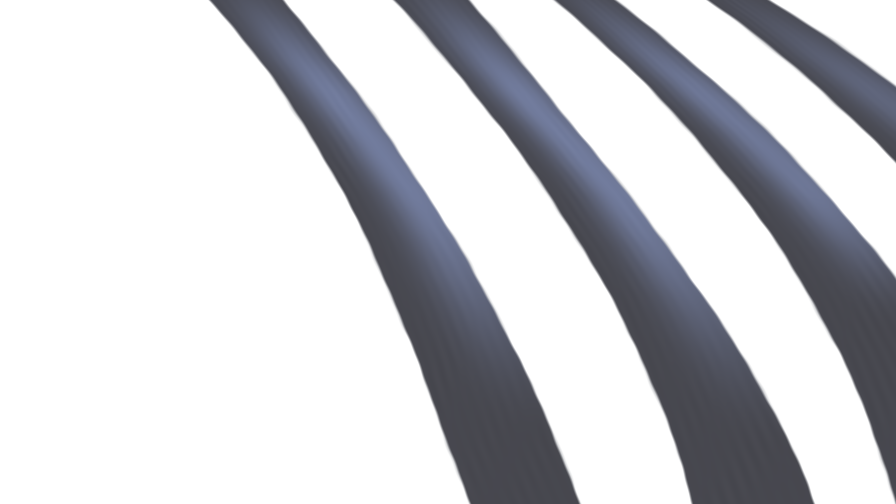
Reproduce this background procedurally as a Shadertoy shader.

```glsl
// Four curved, painted bands sweep down a white ground from the top.
// Each band lies between two cubic edges and carries a soft blue sheen;
// layered sines roughen the rims and add faint brush streaks.

const vec3 PAPER = vec3(1.0);
const vec3 SHADOW = vec3(0.278, 0.280, 0.308);
const vec3 SHEEN = vec3(0.445, 0.485, 0.615);
const vec3 FRINGE = vec3(0.66, 0.67, 0.69);

const float WOBBLE = 0.0016;        // rim roughness, in canvas heights
const float FRINGE_WIDTH = 0.006;   // reach of the pale brush rim
const float STREAK = 0.008;         // brightness of the brush streaks

// Edge x at depths 0, 1/3, 2/3 and 1 below the top, in canvas heights
const int BANDS = 4;
const vec4 LEFT_EDGE[BANDS] = vec4[](
    vec4(0.417, 0.655, 0.810, 0.933), vec4(0.782, 1.053, 1.252, 1.375),
    vec4(1.102, 1.431, 1.650, 1.778), vec4(1.405, 1.788, 2.040, 2.222));
const vec4 RIGHT_EDGE[BANDS] = vec4[](
    vec4(0.562, 0.812, 1.007, 1.150), vec4(0.931, 1.204, 1.447, 1.616),
    vec4(1.220, 1.592, 1.859, 2.060), vec4(1.528, 1.968, 2.269, 2.477));

// Per band: depth where the sheen ends, and its strength
const vec4 SHEEN_END = vec4(0.87, 0.90, 0.66, 0.72);
const vec4 SHEEN_GAIN = vec4(1.0, 1.0, 0.92, 0.58);

// Cubic through four evenly spaced knots
float edgeX(vec4 knots, float depth) {
    vec4 d = 3.0 * depth - vec4(0.0, 1.0, 2.0, 3.0);
    return dot(knots, vec4(-d.y * d.z * d.w / 6.0, d.x * d.z * d.w / 2.0,
                           -d.x * d.y * d.w / 2.0, d.x * d.y * d.z / 6.0));
}

float layeredSines(float x, float seed) {
    return 0.5 * sin(x * 23.0 + seed) + 0.3 * sin(x * 57.0 + seed * 2.3)
         + 0.2 * sin(x * 131.0 + seed * 4.1);
}

// Approximate distance to an edge, positive to its right
float edgeDistance(vec4 knots, vec2 p, float seed) {
    float x = edgeX(knots, p.y);
    float slope = (edgeX(knots, p.y + 0.01) - x) / 0.01;
    return (p.x - x) / sqrt(1.0 + slope * slope) + WOBBLE * layeredSines(p.y, seed);
}

// Sheen ridge drifts from the band's middle to its right rim
float sheenAmount(float across, float depth, float end, float gain) {
    float ridge = mix(0.52, 0.87, smoothstep(0.0, 0.45, depth));
    float offset = across - ridge;
    float spread = offset < 0.0 ? 0.40 : 0.50;
    float profile = exp(-offset * offset / (spread * spread));
    float fade = smoothstep(-0.10, 0.20, depth) * (1.0 - smoothstep(0.36, end, depth));
    return gain * profile * fade;
}

void mainImage(out vec4 fragColor, in vec2 fragCoord) {
    float pixel = 1.0 / iResolution.y;
    vec2 p = vec2(fragCoord.x * pixel, 1.0 - fragCoord.y * pixel);
    vec3 color = PAPER;

    for (int i = 0; i < BANDS; i++) {
        float seed = float(i) * 2.7 + 1.0;
        float fromLeft = edgeDistance(LEFT_EDGE[i], p, seed);
        float fromRight = -edgeDistance(RIGHT_EDGE[i], p, seed + 5.0);
        float inside = min(fromLeft, fromRight);
        float across = clamp(fromLeft / max(fromLeft + fromRight, 0.001), 0.0, 1.0);

        // Broken, pale rim left by the brush
        float ragged = 0.5 + 0.5 * layeredSines(p.y * 0.8, seed + 9.0);
        float reach = FRINGE_WIDTH * (0.4 + ragged);
        float rim = smoothstep(-reach, 0.001, inside);
        color = mix(color, FRINGE, rim * (0.35 + 0.45 * ragged));

        // Band body with sheen and streaks along its length
        float sheen = sheenAmount(across, p.y, SHEEN_END[i], SHEEN_GAIN[i]);
        vec3 body = mix(SHADOW, SHEEN, sheen);
        body += STREAK * sin(across * 47.0 + seed + 2.0 * sin(p.y * 9.0))
                       * layeredSines(p.y * 0.4, seed + across * 3.0);
        float softness = pixel + 0.0012;
        color = mix(color, body, smoothstep(-softness, softness, inside));
    }

    fragColor = vec4(color, 1.0);
}
```
